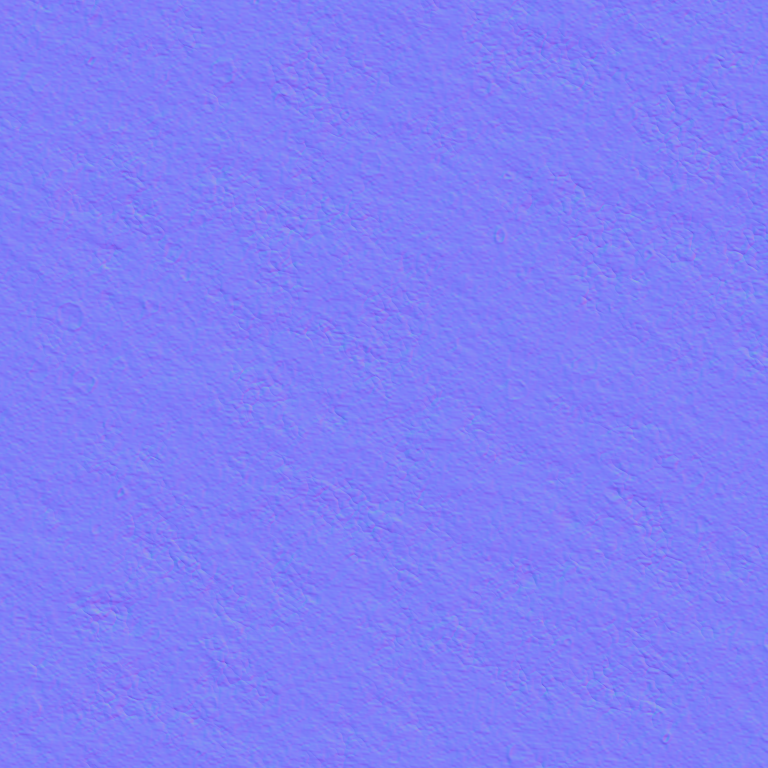
Write a Shadertoy shader that draws this texture map.

```glsl
// Tangent-space normal map of weathered ground: fine grain drawn out along a
// diagonal, patches of crumbly cellular crust and scattered shallow craters.
// All parts add to one height field; its slopes are coded as colour.

const float STREAK_ANGLE = -0.4;    // direction of the grain, radians
const float STREAK_SQUEEZE = 0.68;  // lower = longer streaks
const int   GRAIN_OCTAVES = 5;
const float GRAIN_FREQ = 14.0;      // cells per canvas, coarsest octave
const float GRAIN_SLOPE = 0.0145;   // steepness of the coarsest octave
const float GRAIN_GROWTH = 1.68;    // steepness gain per octave
const float CRUST_FREQ = 100.0;
const float CRUST_SLOPE = 0.085;
const float CRATER_FREQ = 15.0;
const float CRATER_SHARE = 0.45;    // share of cells that hold a crater
const float CRATER_DEPTH = 0.00028;
const float RIM_WIDTH = 0.0032;
const float SAMPLE_STEP = 0.0009;   // half width of the slope sample
const float BLUE_LEVEL = 0.976;
const float BLUE_FALLOFF = 0.75;    // loss of blue on steep slopes

vec2 hash2(vec2 cell) {
    vec3 h = fract(cell.xyx * vec3(0.1031, 0.1030, 0.0973));
    h += dot(h, h.yzx + 33.33);
    return fract((h.xx + h.yz) * h.zy);
}

vec2 rotate(vec2 p, float angle) {
    float c = cos(angle), s = sin(angle);
    return vec2(c * p.x + s * p.y, c * p.y - s * p.x);
}

// Smooth value noise, -0.5 to 0.5
float noise(vec2 p) {
    vec2 cell = floor(p), f = fract(p);
    vec2 u = f * f * f * (f * (f * 6.0 - 15.0) + 10.0);
    float low  = mix(hash2(cell).x, hash2(cell + vec2(1, 0)).x, u.x);
    float high = mix(hash2(cell + vec2(0, 1)).x, hash2(cell + vec2(1, 1)).x, u.x);
    return mix(low, high, u.y) - 0.5;
}

// Each octave turns a little so that its lattice stays hidden
float grain(vec2 p) {
    float height = 0.0, freq = GRAIN_FREQ, slope = GRAIN_SLOPE;
    for (int i = 0; i < GRAIN_OCTAVES; i++) {
        float turn = STREAK_ANGLE + 0.3 * sin(float(i) * 2.0);
        vec2 q = rotate(p, turn) * vec2(STREAK_SQUEEZE, 1.0);
        height += slope / freq * noise(q * freq + 17.3 * float(i + 1));
        freq *= 2.15;
        slope *= GRAIN_GROWTH;
    }
    return height;
}

// Rounded crumbs with creases between them
float crust(vec2 p) {
    vec2 q = rotate(p, STREAK_ANGLE) * vec2(0.8, 1.0) * CRUST_FREQ;
    q += 1.1 * vec2(noise(q * 0.9 + 5.0), noise(q * 0.9 + 41.0));
    vec2 cell = floor(q);
    float nearest = 4.0;
    for (int y = -1; y <= 1; y++)
    for (int x = -1; x <= 1; x++) {
        vec2 c = cell + vec2(x, y);
        vec2 d = c + hash2(c + 160.0) - q;
        nearest = min(nearest, dot(d, d));
    }
    return -CRUST_SLOPE / CRUST_FREQ * nearest;
}

// Raised, broken rims around shallow bowls
float craters(vec2 p) {
    vec2 q = p + 0.007 * vec2(noise(p * 80.0 + 9.0), noise(p * 80.0 + 83.0));
    vec2 cell = floor(q * CRATER_FREQ);
    float wear = 0.8 + 1.4 * noise(p * 60.0 + 47.0);
    float height = 0.0;
    for (int y = -1; y <= 1; y++)
    for (int x = -1; x <= 1; x++) {
        vec2 c = cell + vec2(x, y);
        vec2 kind = hash2(c + 140.0);
        vec2 center = (c + hash2(c + 210.0)) / CRATER_FREQ;
        float radius = mix(0.006, 0.018, kind.y * kind.y);
        float d = length(q - center);
        float offset = (d - radius) / RIM_WIDTH;
        float rim = wear * exp(-offset * offset);
        float bowl = 1.0 - smoothstep(0.0, radius, d);
        float present = step(kind.x, CRATER_SHARE) * (0.4 + kind.x / CRATER_SHARE);
        height += present * (rim - 0.6 * bowl);
    }
    return CRATER_DEPTH * height;
}

// Ragged diagonal patches, 0 = smooth ground, 1 = rough
float roughness(vec2 p) {
    vec2 q = rotate(p, STREAK_ANGLE - 0.2) * vec2(STREAK_SQUEEZE, 1.0);
    float field = 0.7 * noise(q * 6.0 + 3.7) + 0.7 * noise(q * 17.0 + 29.0)
                + 0.8 * noise(q * 45.0 + 71.0);
    return smoothstep(-0.2, 0.6, field);
}

float ground(vec2 p) {
    float rough = roughness(p);
    return grain(p) * mix(0.85, 1.2, rough) + crust(p) * rough + craters(p);
}

void mainImage(out vec4 fragColor, in vec2 fragCoord) {
    vec2 p = fragCoord / iResolution.y;
    vec2 e = vec2(SAMPLE_STEP, 0.0);
    vec2 slope = vec2(ground(p + e.xy) - ground(p - e.xy),
                      ground(p + e.yx) - ground(p - e.yx)) / (2.0 * SAMPLE_STEP);
    vec3 normal = normalize(vec3(-slope, 1.0));
    float blue = BLUE_LEVEL - BLUE_FALLOFF * dot(normal.xy, normal.xy);
    fragColor = vec4(0.5 + 0.5 * normal.xy, blue, 1.0);
}
```
